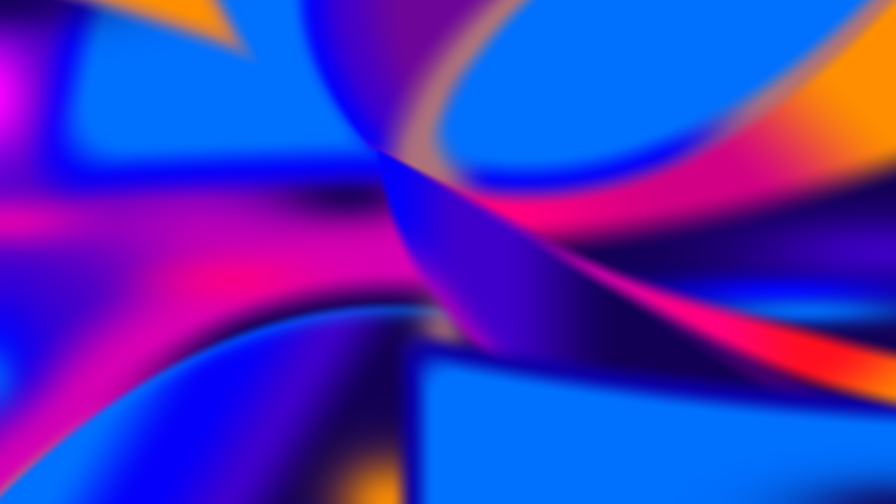
This background is drawn by a Shadertoy shader. Its source:

```glsl
// Folded ribbons of neon light that twist through a knot left of the centre.
// Parabolic arcs bound each fold; soft masks, colour ramps and gaussian glows
// are layered from the back to the front.

const vec3 AZURE = vec3(0.0, 0.44, 1.0);
const vec3 BLUE = vec3(0.02, 0.0, 0.98);
const vec3 VIOLET = vec3(0.25, 0.0, 0.80);
const vec3 NAVY = vec3(0.07, 0.0, 0.33);
const vec3 MAGENTA = vec3(0.84, 0.0, 0.70);
const vec3 PINK = vec3(1.0, 0.0, 0.50);
const vec3 ORANGE = vec3(1.0, 0.56, 0.0);
const vec3 PEACH = vec3(0.68, 0.45, 0.48);

// Parabola through three points, evaluated at t
float arc(float t, vec2 a, vec2 b, vec2 c) {
    float s1 = (b.y - a.y) / (b.x - a.x);
    float s2 = (c.y - b.y) / (c.x - b.x);
    return a.y + (t - a.x) * (s1 + (t - b.x) * (s2 - s1) / (c.x - a.x));
}

float side(float d, float soft) { return smoothstep(-soft, soft, d); }

float glow(vec2 p, vec2 centre, vec2 radius) {
    vec2 d = (p - centre) / radius;
    return exp(-dot(d, d));
}

float softMin(float a, float b, float k) {
    float h = max(k - abs(a - b), 0.0) / k;
    return min(a, b) - 0.25 * h * h * k;
}

// Azure sheet with a coloured rim; d is positive inside
vec3 sheet(vec3 col, vec3 rim, float d, float soft) {
    col = mix(col, rim, side(d + 0.6 * soft, soft));
    return mix(col, AZURE, side(d - 0.9 * soft, soft));
}

// Violet field, magenta sweep and azure sheet on the left
vec3 leftField(vec2 p, float fold) {
    vec3 col = mix(VIOLET, MAGENTA, 0.75 * glow(p, vec2(0.40, 0.46), vec2(0.22, 0.10)));
    float sweep = p.y - arc(p.x, vec2(0.0, 0.925), vec2(0.42, 0.575), vec2(0.8, 0.45));
    col = mix(col, MAGENTA, side(sweep + 0.08, 0.10));
    col = mix(col, PINK, 0.8 * glow(p, vec2(0.46, 0.555), vec2(0.16, 0.05)));
    col = mix(col, BLUE, glow(p, vec2(0.0, 0.69), vec2(0.09, 0.11)));
    col = mix(col, AZURE, 0.7 * glow(p, vec2(-0.01, 0.75), vec2(0.04, 0.06)));
    col = mix(col, MAGENTA, glow(p, vec2(0.02, 0.44), vec2(0.18, 0.05)));
    col = mix(col, NAVY, 0.9 * glow(p, vec2(0.69, 0.385), vec2(0.14, 0.055)));

    float leftEdge = arc(p.y, vec2(0.0, 0.16), vec2(0.2, 0.11), vec2(0.35, 0.09));
    float lowEdge = arc(p.x, vec2(0.09, 0.36), vec2(0.42, 0.345), vec2(0.75, 0.335));
    float d = softMin(p.x - leftEdge, lowEdge - p.y, 0.12);
    col = sheet(col, BLUE, softMin(d, fold - p.x + 0.03, 0.04), 0.035);
    col = mix(col, vec3(1.0, 0.0, 1.0), glow(p, vec2(-0.02, 0.19), vec2(0.085, 0.12)));
    col = mix(col, NAVY, 0.9 * glow(p, vec2(0.0), vec2(0.22, 0.06)));
    float flare = softMin(0.33 * (p.x - 0.19) - p.y, 0.43 + 0.5 * p.y - p.x, 0.03);
    col = mix(col, PEACH, side(flare + 0.008, 0.025));
    return mix(col, ORANGE, side(flare - 0.015, 0.025));
}

// Leaf at the lower left with a dark upper fringe
vec3 lowerLeaf(vec3 col, vec2 p) {
    float d = p.y - arc(p.x, vec2(0.0, 0.985), vec2(0.35, 0.722), vec2(0.8, 0.607));
    col = mix(col, NAVY, side(d + 0.035, 0.04) * smoothstep(0.15, 0.5, p.x));
    float t = p.x + 0.6 * (p.y - 0.8);
    vec3 leaf = mix(AZURE, BLUE, smoothstep(0.2, 0.38, t));
    leaf = mix(leaf, VIOLET, smoothstep(0.42, 0.58, t));
    leaf = mix(leaf, NAVY, smoothstep(0.56, 0.72, t));
    leaf = mix(leaf, AZURE, 0.65 * exp(-d * d / 0.0006));
    leaf = mix(leaf, ORANGE, 0.95 * glow(p, vec2(0.77, 1.0), vec2(0.10, 0.09)));
    col = mix(col, PEACH, 0.7 * exp(-d * d / 0.0004) * smoothstep(0.25, 0.0, p.x));
    return mix(col, leaf, side(d, 0.014));
}

// Fan at the upper right: dark column, azure sheet, pink to orange ribbon
vec3 rightFan(vec2 p, float fold) {
    float s = p.x - fold;
    vec3 col = mix(BLUE, VIOLET, smoothstep(0.0, 0.08, s));
    col = mix(col, vec3(0.43, 0.02, 0.60), smoothstep(0.06, 0.2, s));
    float edge = arc(p.y, vec2(0.0, 1.02), vec2(0.14, 0.90), vec2(0.25, 0.845));
    col = mix(col, PEACH, 0.85 * side(p.x - edge + 0.05, 0.05));
    float ribbonTop = arc(p.x, vec2(0.88, 0.347), vec2(1.343, 0.30), vec2(1.70, 0.05));
    vec3 ribbon = mix(PINK, vec3(0.82, 0.0, 0.52), smoothstep(1.0, 1.35, p.x));
    ribbon = mix(ribbon, ORANGE, smoothstep(1.1, 1.52, p.x - p.y));
    col = mix(col, ribbon, side(p.y - ribbonTop - 0.01, 0.04));
    float cool = smoothstep(0.86, 0.98, p.x) * smoothstep(1.55, 1.3, p.x);
    vec3 rim = mix(PEACH, BLUE, cool * smoothstep(0.1, 0.28, p.y));
    col = sheet(col, rim, softMin(p.x - edge, ribbonTop - p.y, 0.08), 0.03);
    col = mix(col, PEACH, 0.8 * glow(p, vec2(0.83, 0.325), vec2(0.035, 0.06)));

    float ribbonLow = arc(p.x, vec2(1.088, 0.475), vec2(1.48, 0.412), vec2(1.778, 0.324));
    vec3 shade = mix(NAVY, VIOLET, 0.9 * glow(p, vec2(1.75, 0.50), vec2(0.28, 0.07)));
    shade = mix(shade, BLUE, glow(p, vec2(1.55, 0.58), vec2(0.26, 0.035)));
    shade = mix(shade, AZURE, 0.9 * glow(p, vec2(1.60, 0.617), vec2(0.2, 0.027)));
    return mix(col, shade, side(p.y - ribbonLow, 0.045));
}

// Violet wing that falls from the knot
vec3 wingColour(vec2 p, float inset) {
    vec3 col = mix(BLUE, VIOLET, smoothstep(0.78, 0.92, p.x));
    col = mix(col, NAVY, smoothstep(0.98, 1.24, p.x));
    float edge = exp(-inset * inset / 0.002) * smoothstep(0.42, 0.6, p.y);
    return mix(col, MAGENTA, 0.65 * edge);
}

// Stripe at the right that widens and warms from magenta to orange
vec3 hotStripe(vec3 col, vec2 p) {
    float d = p.y - arc(p.x, vec2(1.088, 0.49), vec2(1.435, 0.648), vec2(1.778, 0.752));
    float halfWidth = 0.008 + 0.04 * smoothstep(1.1, 1.65, p.x);
    vec3 stripe = mix(MAGENTA, PINK, smoothstep(1.15, 1.4, p.x));
    stripe = mix(stripe, vec3(1.0, 0.06, 0.12), smoothstep(1.4, 1.62, p.x));
    stripe = mix(stripe, ORANGE, smoothstep(1.62, 1.86, p.x + d));
    return mix(col, stripe, side(halfWidth - abs(d), 0.022) * smoothstep(1.04, 1.2, p.x));
}

void mainImage(out vec4 fragColor, in vec2 fragCoord) {
    // One unit is the canvas height; y runs down from the top
    vec2 p = vec2(fragCoord.x, iResolution.y - fragCoord.y) / iResolution.y;
    float fold = arc(p.y, vec2(0.0, 0.607), vec2(0.185, 0.66), vec2(0.3125, 0.752));
    float wingTop = arc(p.x, vec2(0.752, 0.30), vec2(1.088, 0.486), vec2(1.48, 0.718));
    float wingLeft = arc(p.y, vec2(0.31, 0.752), vec2(0.5, 0.81), vec2(0.706, 0.96));
    float soft = 0.008 + 0.05 * distance(p, vec2(0.76, 0.31));

    vec3 col = lowerLeaf(leftField(p, fold), p);
    col = mix(col, PEACH, 0.8 * glow(p, vec2(0.88, 0.655), vec2(0.05, 0.07)));
    col = mix(col, rightFan(p, fold), side(min(p.x - fold, wingTop - p.y), soft));
    float inset = p.x - wingLeft;
    col = mix(col, wingColour(p, inset), side(min(inset, p.y - wingTop), soft));

    // Azure floor under the wing, then the stripe above it
    float floorTop = arc(p.x, vec2(0.995, 0.715), vec2(1.42, 0.775), vec2(1.778, 0.805));
    float floorDist = softMin(p.x - 0.815, p.y - floorTop, 0.06);
    col = sheet(col, mix(BLUE, NAVY, 0.5), floorDist, 0.025);
    col = mix(col, NAVY, 0.85 * glow(p, vec2(1.778, 1.01), vec2(0.2, 0.06)));
    fragColor = vec4(hotStripe(col, p), 1.0);
}
```
